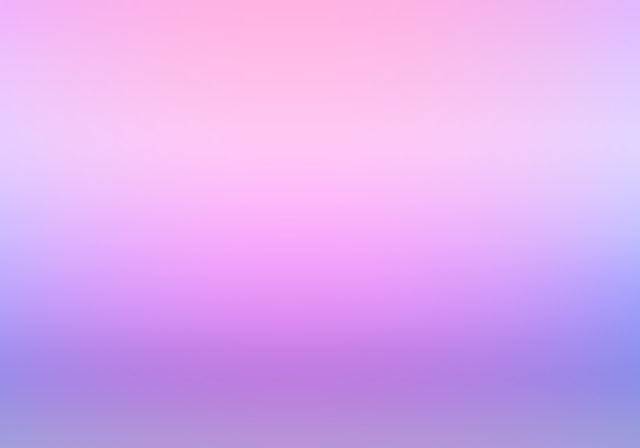
Reproduce this background procedurally as a Shadertoy shader.

```glsl
#define STOPS 7
#define GLOW_CENTER 0.45
#define GLOW_FALLOFF 2.0

// Evenly spaced colour stops, from bottom to top
const vec3 LEFT_EDGE[STOPS] = vec3[STOPS](
    vec3(0.63, 0.62, 0.86), vec3(0.61, 0.55, 0.91), vec3(0.72, 0.64, 0.98),
    vec3(0.82, 0.74, 1.00), vec3(0.90, 0.80, 1.00), vec3(0.93, 0.77, 0.99),
    vec3(0.94, 0.70, 0.99));

const vec3 PINK_GLOW[STOPS] = vec3[STOPS](
    vec3(0.72, 0.58, 0.85), vec3(0.75, 0.49, 0.88), vec3(0.90, 0.58, 0.965),
    vec3(0.98, 0.69, 0.98), vec3(1.00, 0.775, 0.96), vec3(1.00, 0.745, 0.92),
    vec3(1.00, 0.70, 0.89));

const vec3 RIGHT_EDGE[STOPS] = vec3[STOPS](
    vec3(0.61, 0.62, 0.86), vec3(0.55, 0.56, 0.92), vec3(0.64, 0.63, 0.98),
    vec3(0.78, 0.76, 1.00), vec3(0.875, 0.825, 1.00), vec3(0.88, 0.79, 1.00),
    vec3(0.88, 0.72, 1.00));

// Smooth Catmull-Rom curve through the stops
vec3 gradient(vec3 stops[STOPS], float height) {
    float position = clamp(height, 0.0, 1.0) * float(STOPS - 1);
    int i = min(int(position), STOPS - 2);
    float t = position - float(i);
    vec3 before = stops[max(i - 1, 0)];
    vec3 start = stops[i];
    vec3 end = stops[i + 1];
    vec3 after = stops[min(i + 2, STOPS - 1)];
    vec3 slope = end - before;
    vec3 bend = 2.0 * before - 5.0 * start + 4.0 * end - after;
    vec3 twist = 3.0 * (start - end) + after - before;
    return start + 0.5 * t * (slope + t * (bend + t * twist));
}

void mainImage(out vec4 fragColor, in vec2 fragCoord) {
    vec2 uv = fragCoord / iResolution.xy;

    // Distance from the glow axis, reaching one at either side
    float offset = uv.x - GLOW_CENTER;
    float reach = offset < 0.0 ? GLOW_CENTER : 1.0 - GLOW_CENTER;
    float glow = 1.0 - pow(abs(offset) / reach, GLOW_FALLOFF);

    // Cool sides blended into the warm centre
    vec3 sides = mix(gradient(LEFT_EDGE, uv.y), gradient(RIGHT_EDGE, uv.y),
                     smoothstep(0.0, 1.0, uv.x));
    vec3 color = mix(sides, gradient(PINK_GLOW, uv.y), glow);

    fragColor = vec4(clamp(color, 0.0, 1.0), 1.0);
}
```
